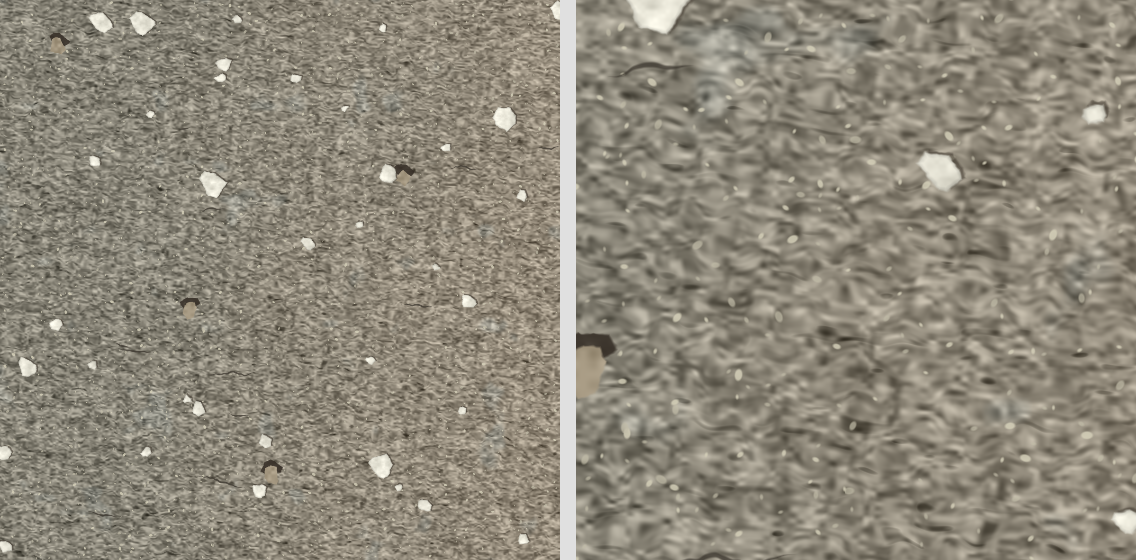
Left: the whole. Right: its middle third, enlarged.
This texture is drawn by a three.js fragment shader. Its source:

```glsl
// Worn asphalt: fine, sideways-stretched grey-brown grain with tiny pale flecks,
// short cracks, a few pits and scattered angular white stones.
// Grain is layered value noise; stones are cut from random half planes.
varying vec2 vUv;

float hash(vec2 p) {
  return fract(sin(dot(p, vec2(127.1, 311.7))) * 43758.5453);
}

vec2 hash2(vec2 p) {
  return vec2(hash(p), hash(p + 41.3));
}

float noise(vec2 p) {
  vec2 i = floor(p);
  vec2 f = fract(p);
  f = f * f * (3.0 - 2.0 * f);
  return mix(mix(hash(i), hash(i + vec2(1.0, 0.0)), f.x),
             mix(hash(i + vec2(0.0, 1.0)), hash(i + 1.0), f.x), f.y);
}

float fbm(vec2 p) {
  return 0.55 * noise(p) + 0.3 * noise(p * 2.1 + 7.0) + 0.15 * noise(p * 4.3 + 19.0);
}

vec2 rotate(vec2 p, float angle) {
  float c = cos(angle);
  float s = sin(angle);
  return vec2(c * p.x - s * p.y, s * p.x + c * p.y);
}

// Signed distance to an irregular convex chip
float chipDistance(vec2 p, float radius, float seed) {
  float d = -1.0;
  for (int k = 0; k < 7; k++) {
    float side = float(k);
    float angle = (side + 0.8 * hash(vec2(side, seed))) * 0.8976;
    float reach = radius * (0.68 + 0.5 * hash(vec2(seed, side + 9.0)));
    d = max(d, dot(p, vec2(cos(angle), sin(angle))) - reach);
  }
  return d;
}

float fill(float d) {
  return 1.0 - smoothstep(-0.001, 0.001, d);
}

// Grain, broad tint and dark crevices
vec3 asphalt(vec2 uv) {
  vec2 warp = vec2(noise(uv * 70.0), noise(uv * 70.0 + 31.0)) - 0.5;
  vec2 p = rotate(uv, 0.1) + 0.006 * warp;
  float tone = 0.27 * (noise(p * vec2(115.0, 235.0)) - 0.5);
  tone += 0.25 * (noise(p * vec2(210.0, 330.0) + 17.0) - 0.5);
  tone += 0.12 * (fbm(p * vec2(24.0, 42.0)) - 0.5);
  float crevice = noise(p * vec2(60.0, 170.0) + 53.0);
  tone -= 0.15 * smoothstep(0.8, 0.95, crevice);

  float warmth = smoothstep(0.1, 1.0, uv.x + 0.35 * (fbm(uv * 4.0) - 0.5) - 0.12 * uv.y);
  vec3 base = mix(vec3(0.53, 0.515, 0.465), vec3(0.59, 0.55, 0.485), warmth);
  float worn = smoothstep(0.68, 0.82, fbm(uv * 17.0 + 80.0));
  base = mix(base, vec3(0.59, 0.6, 0.57), 0.5 * worn);
  return base + tone * vec3(1.0, 0.98, 0.94);
}

// Tiny pale grains, one at most in each cell
float flecks(vec2 uv, float cells, float share) {
  vec2 cell = floor(uv * cells);
  vec2 d = (fract(uv * cells) - 0.25 - 0.5 * hash2(cell)) / cells;
  d = rotate(d, 6.28 * hash(cell + 5.0)) * vec2(0.8, 1.25);
  float radius = mix(0.0009, 0.0027, pow(hash(cell + 13.0), 3.0));
  float shown = step(hash(cell + 71.0), share);
  return shown * (1.0 - smoothstep(radius - 0.0007, radius + 0.0009, length(d)));
}

void main() {
  vec2 uv = vUv;
  vec3 color = asphalt(uv);
  vec2 rough = 0.004 * (vec2(fbm(uv * 130.0), fbm(uv * 130.0 + 23.0)) - 0.5);

  color = mix(color, vec3(0.83, 0.81, 0.72), 0.85 * flecks(uv, 62.0, 0.22));
  color = mix(color, vec3(0.76, 0.74, 0.66), 0.7 * flecks(uv + 0.37, 95.0, 0.14));

  // Short, tapering cracks
  for (int i = 0; i < 11; i++) {
    float id = float(i);
    vec2 d = rotate(uv - hash2(vec2(id, 3.7)), 0.5 * hash(vec2(id, 8.1)) - 0.1);
    float span = 0.015 + 0.04 * hash(vec2(id, 5.5));
    float bend = 0.014 * (fbm(vec2(d.x * 45.0, id * 9.0)) - 0.5);
    float width = 0.0024 * (1.0 - d.x * d.x / (span * span));
    float crack = smoothstep(0.0, 0.0018, width - abs(d.y - bend));
    color = mix(color, vec3(0.23, 0.21, 0.18), 0.75 * crack);
  }

  // Pits: a dark hollow with a dull tan chip on its lower side
  for (int i = 0; i < 4; i++) {
    float id = float(i);
    vec2 d = uv + rough - fract(vec2(0.34, 0.46) + id * vec2(0.382, 0.235));
    float hollow = fill(chipDistance(d * vec2(0.8, 1.3), 0.015, id + 60.0));
    float chip = fill(chipDistance(d + vec2(0.002, 0.013), 0.015, id + 80.0));
    color = mix(color, vec3(0.2, 0.17, 0.14), 0.85 * hollow);
    color = mix(color, vec3(0.64, 0.59, 0.5) + 0.15 * (noise(uv * 160.0) - 0.5), chip);
  }

  // White stones with a thin shadow up and to the right
  for (int i = 0; i < 36; i++) {
    float id = float(i);
    vec2 center = fract(id * vec2(0.7549, 0.5698) + 0.2 * hash2(vec2(id, 1.9)));
    float size = hash(vec2(id, 6.3));
    float radius = 0.006 + 0.016 * size * size;
    vec2 d = rotate(uv + rough - center, 0.6 * size) * vec2(0.92, 1.08);
    float edge = chipDistance(d, radius, id);
    float shadow = chipDistance(d - vec2(0.0016, 0.0024), radius, id);
    float facet = fbm(uv * 95.0 + id) - 0.5 - 0.12 * (d.x + d.y) / radius;
    vec3 stone = vec3(0.92, 0.91, 0.855) + 0.26 * facet;
    color = mix(color, vec3(0.28, 0.25, 0.21), 0.65 * fill(shadow));
    color = mix(color, stone * (1.0 - 0.14 * smoothstep(-0.003, 0.0, edge)), fill(edge));
  }

  gl_FragColor = vec4(clamp(color, 0.0, 1.0), 1.0);
}
```
